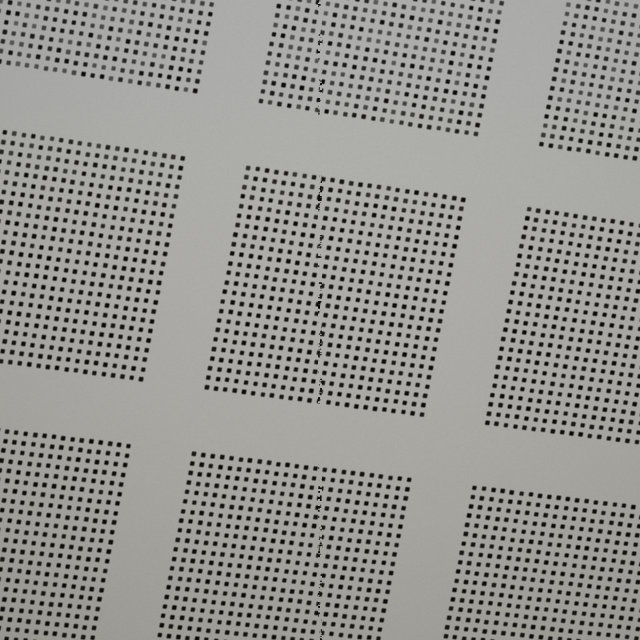
This texture is drawn by a Shadertoy shader. Its source:

```glsl
// Tilted grey sheet with square panels of 24 by 24 soft punched holes and a faint vertical seam.

float hash(vec2 p) {
    vec3 q = fract(p.xyx * vec3(0.1031, 0.1030, 0.0973));
    q += dot(q, q.yzx + 33.33);
    return fract((q.x + q.y) * q.z);
}

// Canvas position to hole coordinates: x runs right, y runs down, one unit per hole.
vec2 holeCoords(vec2 uv) {
    vec2 p = vec2(uv.x, 1.0 - uv.y) - vec2(0.388, 0.2624);
    vec2 c = vec2(0.0);
    // The rows converge slightly, so refine the inverse a few times.
    for (int k = 0; k < 5; k++) {
        c.x = (p.x + 0.002826 * c.y) / 0.01461;
        c.y = (p.y - 0.002148 * c.x) / (0.014896 - 0.00001276 * c.x);
    }
    return c;
}

// Darkness of the hole at a position, zero in the plain bands.
float holeInk(vec2 uv) {
    vec2 cell = holeCoords(uv);
    vec2 id = floor(cell + 0.5);
    vec2 inPanel = step(mod(id, 30.0), vec2(23.5));

    // Each hole is slightly shifted and resized.
    vec2 jitter = vec2(hash(id + 7.0), hash(id + 91.0)) - 0.5;
    vec2 q = abs(cell - id - 0.07 * jitter);
    float size = 0.1 + 0.025 * (hash(id + 43.0) - 0.5);
    float d = length(max(q - size, 0.0));

    float pixel = 1.0 / (0.0147 * min(iResolution.x, iResolution.y));
    float blur = max(0.125, 0.8 * pixel);
    float ink = 1.0 - smoothstep(0.125 - blur, 0.125 + blur, d);

    // Holes grow paler and more uneven toward the top.
    float fade = mix(0.1, 0.5, smoothstep(0.5, 1.0, uv.y));
    return ink * inPanel.x * inPanel.y * (1.0 - fade * hash(id + 17.0));
}

void mainImage(out vec4 fragColor, in vec2 fragCoord) {
    vec2 uv = fragCoord / iResolution.xy;

    // Seam: short slices of the holes are displaced along the centre line.
    float seam = 1.0 - smoothstep(0.002, 0.0035, abs(uv.x - 0.5));
    vec2 slice = floor(uv * vec2(400.0, 300.0));
    vec2 shift = vec2(hash(slice), hash(slice + 57.0)) - 0.5;
    float ink = holeInk(uv + seam * shift * vec2(0.004, 0.009));

    // Sheet: cooler and lighter at the top, dimmer toward the corners.
    vec3 sheet = mix(vec3(0.655, 0.647, 0.622), vec3(0.695, 0.698, 0.69), uv.y);
    vec2 fromCentre = uv - vec2(0.55, 0.55);
    sheet -= 0.1 * dot(fromCentre, fromCentre);
    sheet += 0.012 * (hash(floor(uv * 512.0)) - 0.5);

    fragColor = vec4(mix(sheet, vec3(0.04, 0.035, 0.025), ink), 1.0);
}
```
